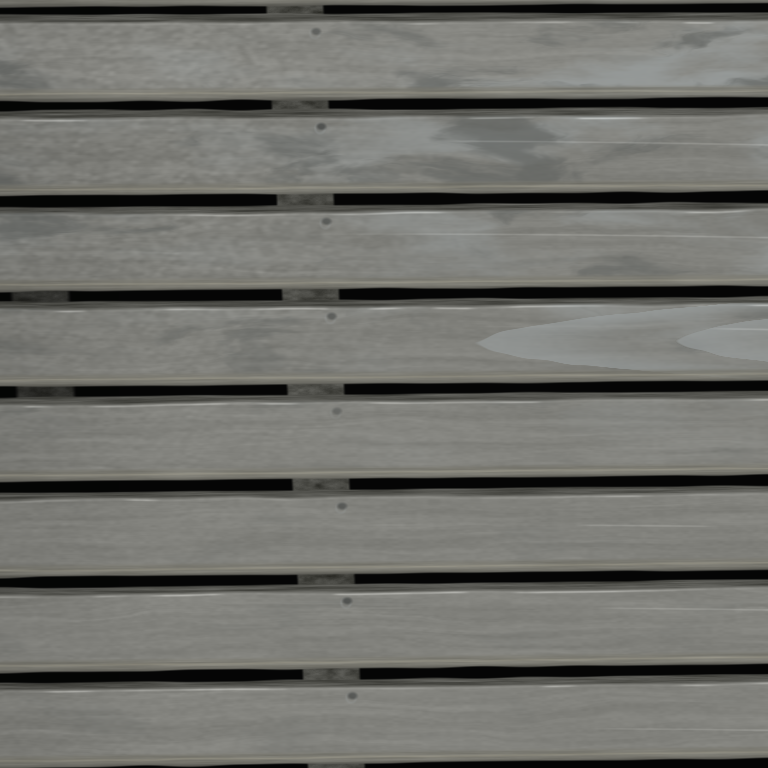
A WebGL 1 fragment shader for this texture:

```glsl
precision highp float;
// Weathered grey timber slats with dark gaps, support blocks, nails and worn grain.
uniform vec2 u_resolution;

const float PITCH = 0.1241;        // slat spacing
const float FIRST_GAP = 0.0143;    // depth of the first gap below the top
const vec3 GAP = vec3(0.018, 0.019, 0.018);
const vec3 LIP = vec3(0.31, 0.31, 0.29);
const vec3 FACE = vec3(0.508, 0.508, 0.488);
const vec3 BEVEL = vec3(0.475, 0.470, 0.435);
const vec3 PALE = vec3(0.60, 0.62, 0.62);
const vec3 STAIN = vec3(0.37, 0.38, 0.37);
const vec3 BLOCK = vec3(0.25, 0.25, 0.23);

float hash(vec2 p) {
  return fract(sin(dot(p, vec2(127.1, 311.7))) * 43758.5453);
}

float noise(vec2 p) {
  vec2 i = floor(p), f = fract(p);
  f = f * f * (3.0 - 2.0 * f);
  return mix(mix(hash(i), hash(i + vec2(1, 0)), f.x),
             mix(hash(i + vec2(0, 1)), hash(i + vec2(1, 1)), f.x), f.y);
}

float fbm(vec2 p) {
  float sum = 0.0, amp = 0.5;
  for (int i = 0; i < 5; i++) {
    sum += amp * noise(p);
    p = p * 2.03 + 17.3;
    amp *= 0.5;
  }
  return sum;
}

// Soft band of the given half width around zero.
float band(float d, float halfWidth, float blur) {
  return 1.0 - smoothstep(halfWidth - blur, halfWidth + blur, abs(d));
}

// Nested pale tongues of grain that open to the right from a tip.
float tongues(float x, float f, float tip) {
  float v = f - 0.52;
  float q = x - tip - 1.9 * v * v - 0.10 * abs(v) + 0.018 * (noise(vec2(x * 35.0, f * 9.0)) - 0.5);
  float s = fract(q / 0.26);
  return step(0.0, q) * smoothstep(0.0, 0.025, s) * (1.0 - 0.85 * smoothstep(0.05, 0.9, s));
}

// Dark head with a small light rim; d is in canvas units.
vec3 nail(vec3 col, vec2 d, float strength) {
  float r = length(d * vec2(0.8, 1.1));
  col = mix(col, PALE, 0.35 * strength * band(length(d + vec2(0.002, -0.003)) - 0.006, 0.0015, 0.0015));
  return mix(col, STAIN * 0.75, strength * band(r, 0.0048, 0.0025));
}

vec3 slatFace(vec2 p, float f, float row) {
  float seed = hash(vec2(row, 4.7));
  vec2 local = vec2(p.x, f * PITCH);
  vec2 shift = vec2(seed * 31.0, row * 7.3);
  float upper = smoothstep(0.30, 0.80, p.y);
  float right = smoothstep(0.25, 0.80, p.x);

  // Long grain, fine fibres and a rippled surface on the left.
  float warp = fbm(local * vec2(5.0, 18.0) + shift);
  float grain = fbm(vec2(p.x * 5.0, local.y * 150.0 + warp * 5.0) + shift);
  vec3 col = FACE + 0.085 * (grain - 0.48) + 0.05 * (seed - 0.5) * upper;
  col += 0.022 * (noise(p * vec2(130.0, 330.0)) - 0.5);
  float ripple = noise(vec2(p.x * 95.0 + p.y * 60.0, p.y * 190.0 - p.x * 40.0)) - 0.5;
  col += ripple * 0.065 * (1.0 - right) * (0.3 + 0.7 * upper);

  // Bleached areas and damp stains, strongest on the upper slats.
  float patches = fbm(local * vec2(7.0, 22.0) + shift * 1.7 + warp);
  col = mix(col, PALE, smoothstep(0.40, 0.75, patches) * upper * mix(0.25, 0.75, right));
  float damp = fbm(local * vec2(9.0, 26.0) - shift + 2.0 * warp);
  col = mix(col, STAIN, smoothstep(0.53, 0.76, damp) * mix(0.12, 0.65, upper));
  col = mix(col, PALE, 0.65 * tongues(p.x, f, 0.615) * band(row - 3.0, 0.5, 0.1));

  // One faint curved scratch and, on some slats, a knot.
  float curve = f - 0.25 - 0.4 * seed - 0.16 * (p.x - 0.5) * (p.x - 0.2);
  float worn = smoothstep(0.42, 0.65, noise(vec2(p.x * 6.0, row)));
  col += 0.075 * band(curve, 0.008, 0.010) * worn * smoothstep(0.35, 0.6, p.x);
  vec2 knot = vec2(p.x - 0.06 - 0.25 * seed, (f - 0.34) * PITCH);
  float r = length(knot * vec2(1.0, 1.5));
  float rings = (0.6 + 0.4 * cos(r * 650.0)) * (1.0 - smoothstep(0.006, 0.024, r));
  return col - 0.10 * rings * step(0.6, hash(vec2(row, 9.1)));
}

void main() {
  vec2 p = gl_FragCoord.xy / u_resolution;
  float depth = 1.0 - p.y;
  float t = (depth + p.x * (0.004 + 0.009 * depth) - FIRST_GAP) / PITCH;
  float row = floor(t), f = fract(t), gapId = floor(t + 0.5);
  float fromGap = t - gapId;
  float aa = max(0.012, 0.8 / (u_resolution.y * PITCH));
  float wobble = noise(vec2(p.x * 16.0, gapId * 5.1)) - 0.5;

  // Face between a shaded upper lip and a warm lower bevel.
  vec3 col = slatFace(p, f, row);
  float streak = fbm(vec2(p.x * 12.0, t * 45.0));
  float lipEnd = 0.135 + 0.022 * (noise(vec2(p.x * 13.0, row)) - 0.5);
  float chips = smoothstep(0.45, 0.85, noise(vec2(p.x * 22.0, row * 3.7)));
  col = mix(col, BEVEL + 0.14 * (streak - 0.48), smoothstep(0.80, 0.85, f) * 0.8);
  col += vec3(0.075, 0.07, 0.055) * band(f - 0.875 - 0.012 * wobble, 0.009, 0.014);
  col = mix(col, LIP + 0.26 * (streak - 0.45), 1.0 - smoothstep(lipEnd - 0.025, lipEnd + 0.015, f));
  col += (0.025 + 0.15 * chips) * band(f - lipEnd - 0.018, 0.008, 0.012);
  col *= 1.0 - 0.30 * smoothstep(0.90, 0.96, f);

  // Nails follow the leaning line of the supports.
  float support = 0.391 + 0.0547 * (depth - 0.139);
  float extra = step(0.68, hash(vec2(row, 2.3)));
  col = nail(col, vec2(p.x - support - 0.026, (f - 0.23) * PITCH), 0.45 + 0.4 * hash(vec2(row, 6.0)));
  col = nail(col, vec2(p.x - support - 0.030, (f - 0.75) * PITCH), 0.6 * extra);

  // Dark gaps, partly filled by the blocks behind the slats.
  float halfGap = 0.052 + 0.014 * (hash(vec2(gapId, 1.9)) - 0.5) + 0.022 * wobble;
  float middle = band(p.x - support, 0.037, 0.0025);
  float left = band(p.x - support + 0.352, 0.037, 0.004) * band(gapId - 3.5, 0.7, 0.1);
  vec3 wood = BLOCK + 0.28 * (fbm(p * vec2(65.0, 120.0)) - 0.42);
  vec3 inside = mix(GAP, wood, max(middle, 0.65 * left));
  col = mix(col, inside, band(fromGap, halfGap, aa));

  // Gentle falloff towards the left edge.
  col *= 0.94 + 0.06 * smoothstep(0.0, 0.25, p.x);
  gl_FragColor = vec4(clamp(col, 0.0, 1.0), 1.0);
}
```
